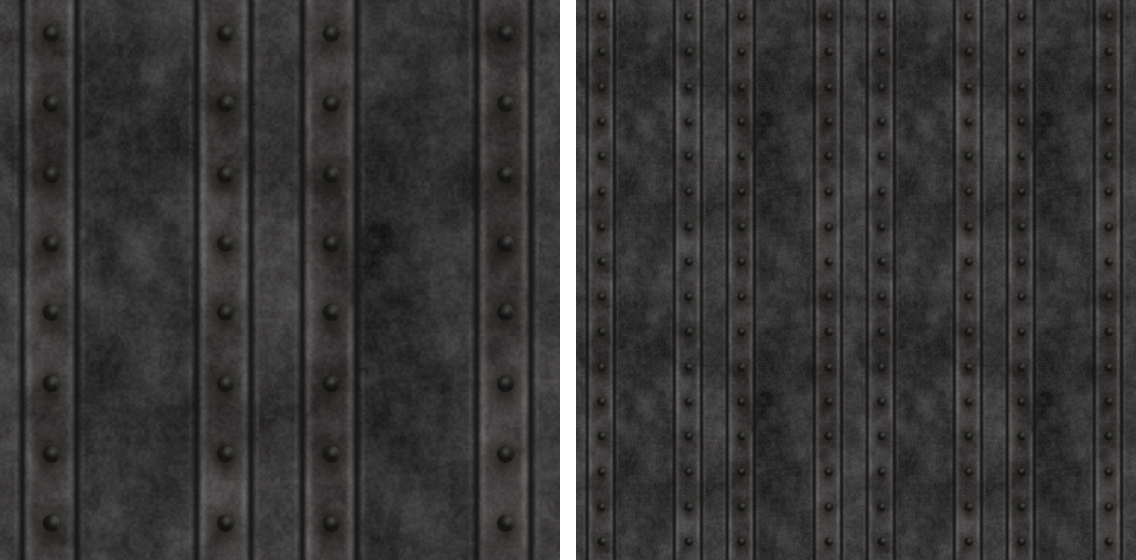
Left, the tile; right, the same tile 2 across and 2 down.
A three.js fragment shader for this texture:

```glsl
// Dark riveted steel: two repeats across of a pair of raised strips, parted by
// wide and narrow panels, with eight rivets down each strip. Strips come from a
// distance to their grooves; grime is layered, wrapping smooth cellular noise.

varying vec2 vUv;

const float REPEAT = 0.5;            // width of one pair of strips
const float STRIP_A = 0.0885;        // strip centres inside a repeat
const float STRIP_B = 0.3997;
const float STRIP_HALF = 0.0485;
const float GROOVE_WIDTH = 0.0056;
const float RIDGE_OFFSET = 0.0115;   // bright lip beside each groove
const float RIVET_ROWS = 8.0;
const float RIVET_RADIUS = 0.0160;
const float RIVET_SHIFT = 0.0032;    // rivets sit right of the strip centre
const float RIVET_HEIGHT = 0.52;     // position inside a row
const float ROW_JITTER = 0.005;
const float GRIME = 0.27;
const float GRAIN = 0.045;

const vec3 WIDE_PANEL = vec3(0.190, 0.190, 0.192);
const vec3 NARROW_PANEL = vec3(0.222, 0.217, 0.215);
const vec3 STRIP = vec3(0.230, 0.224, 0.221);
const vec3 GROOVE = vec3(0.088, 0.086, 0.086);
const vec3 RIDGE = vec3(0.100, 0.099, 0.098);
const vec3 RIVET_DARK = vec3(0.085, 0.083, 0.080);
const vec3 RIVET_LIGHT = vec3(0.300, 0.298, 0.288);
const vec3 SOOT = vec3(0.105, 0.090, 0.083);

float hash(vec2 p) {
  vec3 q = fract(p.xyx * 0.1031);
  q += dot(q, q.yzx + 33.33);
  return fract((q.x + q.y) * q.z);
}

// Smooth cellular noise: shades of nearby cells blended by distance
float cellNoise(vec2 uv, vec2 cells, float seed) {
  vec2 p = uv * cells;
  vec2 base = floor(p);
  float total = 0.0;
  float weights = 0.0;
  for (int j = -1; j <= 1; j++) {
    for (int i = -1; i <= 1; i++) {
      vec2 cell = base + vec2(float(i), float(j));
      vec2 id = mod(cell, cells) + seed;
      vec2 site = cell + 0.2 + 0.6 * vec2(hash(id), hash(id + 57.0));
      vec2 away = p - site;
      float w = exp(-6.0 * dot(away, away));
      total += w * hash(id + 113.0);
      weights += w;
    }
  }
  return total / weights;
}

// Cloudy stains, centred on zero
float stains(vec2 uv) {
  float sum = 0.0;
  float amp = 0.30;
  vec2 cells = vec2(7.0, 5.0);
  for (int i = 0; i < 5; i++) {
    sum += amp * (cellNoise(uv, cells, float(i) * 17.0) - 0.5);
    cells *= 2.0;
    amp *= 0.78;
  }
  return sum;
}

float wrapRepeat(float x) {
  return mod(x + 0.5 * REPEAT, REPEAT) - 0.5 * REPEAT;
}

float bell(float x, float width) {
  return exp(-x * x / (width * width));
}

void main() {
  vec2 uv = vUv;
  float stain = stains(uv);
  float wear = cellNoise(uv, vec2(20.0, 14.0), 211.0);
  float grain = cellNoise(uv, vec2(190.0), 307.0) - 0.5;
  float crease = cellNoise(uv, vec2(22.0, 90.0), 401.0) - 0.5;

  // Nearest strip and signed distance to its groove
  float toA = wrapRepeat(uv.x - STRIP_A);
  float toB = wrapRepeat(uv.x - STRIP_B);
  float across = abs(toA) < abs(toB) ? toA : toB;
  float edge = abs(across) - STRIP_HALF;
  float inStrip = 1.0 - smoothstep(-0.003, 0.003, edge);

  // Plates with stains
  float fromWide = abs(wrapRepeat(uv.x - 0.5 * (STRIP_A + STRIP_B)));
  vec3 panel = mix(WIDE_PANEL, NARROW_PANEL, step(0.5 * (STRIP_B - STRIP_A), fromWide));
  vec3 color = mix(panel, STRIP, inStrip);
  color += GRIME * stain + GRAIN * grain + 0.022 * crease;

  // Worn lips and dark grooves
  float lip = bell(edge + RIDGE_OFFSET, 0.0065) + 0.5 * bell(edge - RIDGE_OFFSET, 0.0035);
  color += RIDGE * lip * (0.3 + 0.9 * wear);
  color = mix(color, GROOVE, 0.92 * bell(edge, GROOVE_WIDTH));

  // Nearest rivet, in units of its radius
  float row = floor(uv.y * RIVET_ROWS);
  float column = floor(4.0 * fract(uv.x - across));
  float rise = (row + RIVET_HEIGHT) / RIVET_ROWS + ROW_JITTER * (hash(vec2(row, 9.0)) - 0.5);
  vec2 q = vec2(across - RIVET_SHIFT, uv.y - rise) / RIVET_RADIUS;
  float r = length(q);

  // Soot around and below the rivet
  vec2 fall = (q - vec2(-0.15, -0.45)) / vec2(1.45, 1.85);
  float soot = exp(-dot(fall, fall)) * (0.65 + 0.35 * wear);
  color = mix(color, SOOT, 0.85 * soot * inStrip);

  // Domed head with a soft glint and a lit right rim
  float vary = hash(vec2(column, row) + 71.0) - 0.5;
  float glint = exp(-4.5 * dot(q - vec2(0.16 + 0.3 * vary, 0.28), q - vec2(0.16 + 0.3 * vary, 0.28)));
  float rim = bell(r - 0.82, 0.20) * smoothstep(-0.1, 0.9, dot(q, vec2(0.9, 0.35)));
  float light = clamp(0.85 * glint + (0.35 + 0.3 * vary) * rim + 0.10 * q.y, 0.0, 1.0);
  vec3 head = mix(RIVET_DARK, RIVET_LIGHT, light) + 0.5 * GRAIN * grain;
  color = mix(color, head, 1.0 - smoothstep(0.86, 1.06, r));

  gl_FragColor = vec4(clamp(color, 0.0, 1.0), 1.0);
}
```
